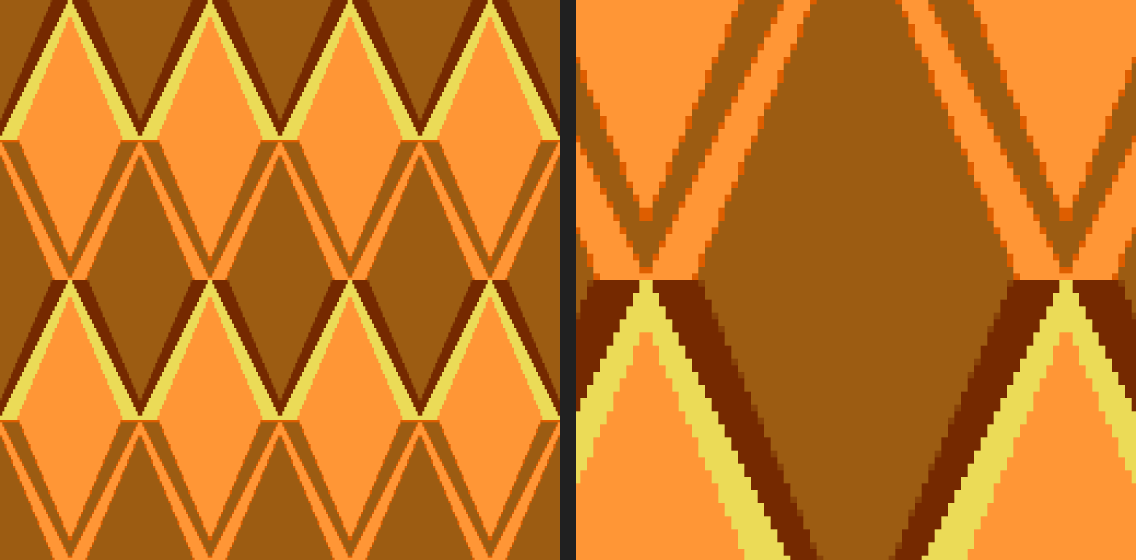
Left: the whole. Right: its middle third, enlarged.
Write a WebGL 1 fragment shader that draws this pattern.

```glsl
precision highp float;

uniform vec2 u_resolution;

const vec2 REPEATS = vec2(4.0, 2.0);
const vec2 CELL = vec2(64.0, 128.0);   // grid squares per repeat
const float SAMPLES = 3.0;             // per side of a pixel

const vec3 ORANGE = vec3(1.00, 0.59, 0.21);
const vec3 BROWN  = vec3(0.61, 0.36, 0.07);
const vec3 YELLOW = vec3(0.92, 0.86, 0.34);
const vec3 MAROON = vec3(0.46, 0.16, 0.00);
const vec3 RUST   = vec3(0.87, 0.37, 0.00);
const vec3 UMBER  = vec3(0.53, 0.26, 0.03);

// 1 where d lies from zero up to the given width
float rim(float d, float width) {
  return step(0.0, d) * (1.0 - step(width, d));
}

// Four regions outward from the axis, split at three increasing limits
vec3 layers(float a, vec3 limits, vec3 core, vec3 inner, vec3 outer, vec3 ground) {
  vec3 color = mix(core, inner, step(limits.x, a));
  color = mix(color, outer, step(limits.y, a));
  return mix(color, ground, step(limits.z, a));
}

// Slanted edges of the wedge-shaped bands at depth y below the apex
vec3 bandLimits(float y) {
  return vec3((y - 7.0) * 0.43, (y + 1.0) * 0.5, y * 0.43 + 8.0);
}

// Upper half: lit rim inside the diamond, shadow outside
vec3 upperHalf(float a, float y) {
  vec3 limits = bandLimits(y);
  vec3 color = layers(a, limits, ORANGE, YELLOW, MAROON, BROWN);
  return mix(color, UMBER, rim(a - limits.z, 0.3));
}

// Lower half: the same wedges centred between diamonds
vec3 lowerHalf(float a, float y) {
  vec3 limits = bandLimits(y);
  vec3 color = layers(a, limits, BROWN, ORANGE, BROWN, ORANGE);
  float outline = max(rim(a - limits.x, 0.6), rim(a - limits.z, 0.6));
  outline = max(outline, rim(limits.y - a, 0.6));
  // Thin level line under the lit rim
  outline = max(outline, step(y, 1.0) * step(a, limits.z));
  return mix(color, RUST, outline);
}

vec3 diamonds(vec2 uv) {
  // Snap to the centres of the grid squares, with y running downward
  vec2 grid = floor(vec2(uv.x, 1.0 - uv.y) * REPEATS * CELL) + 0.5;
  vec2 cell = mod(grid, CELL);
  float halfWidth = 0.5 * CELL.x;
  float halfHeight = 0.5 * CELL.y;
  float a = abs(cell.x - halfWidth);
  if (cell.y < halfHeight) return upperHalf(a, cell.y);
  return lowerHalf(halfWidth - a, cell.y - halfHeight);
}

void main() {
  // Average subpixel samples for smooth edges
  vec2 corner = floor(gl_FragCoord.xy);
  vec3 total = vec3(0.0);
  for (float j = 0.0; j < SAMPLES; j++) {
    for (float i = 0.0; i < SAMPLES; i++) {
      vec2 offset = (vec2(i, j) + 0.5) / SAMPLES;
      total += diamonds((corner + offset) / u_resolution);
    }
  }
  gl_FragColor = vec4(total / (SAMPLES * SAMPLES), 1.0);
}
```
